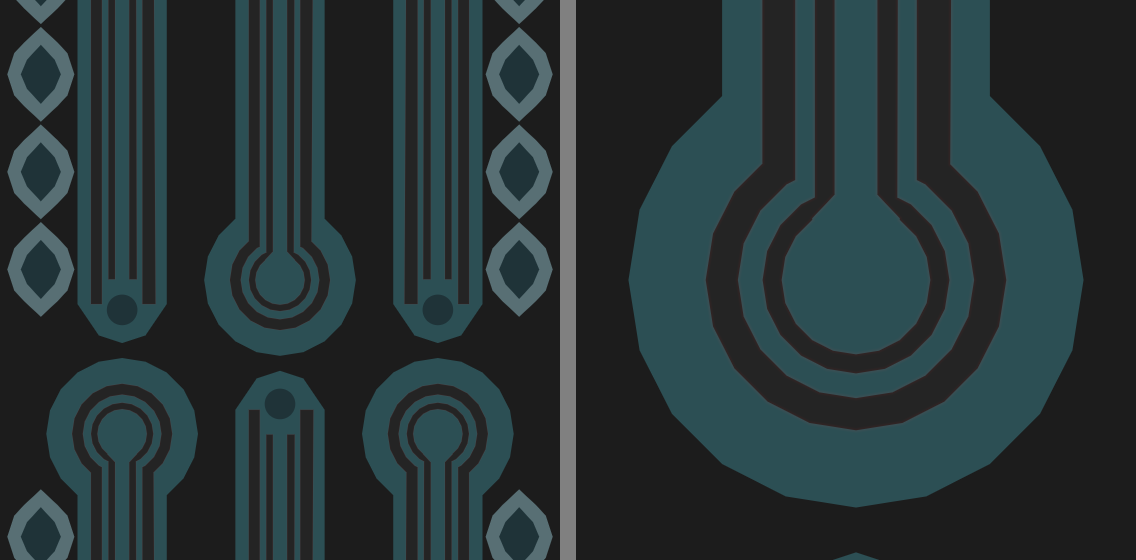
Left: the whole. Right: its middle third, enlarged.
Write a WebGL 1 fragment shader that draws this pattern.

```glsl
precision highp float;
// Interlocking teal keyhole columns with inlaid dark lines, flanked by chains of faceted lozenges.

uniform vec2 u_resolution;

#define TILE 768.0            // design units across the canvas
#define COLUMN_GAP 216.5      // spacing of the columns
#define CHAIN_X 328.0         // lozenge chains, from the centre
#define CHAIN_STEP 133.8      // spacing of the lozenges
#define STEM_TOP 590.0        // keyhole centre to base of the cap
#define RIM_WARMTH 0.05       // red tint along the inlaid lines
#define GROUND vec3(0.11, 0.11, 0.11)
#define INLAY vec3(0.14, 0.14, 0.14)
#define TEAL vec3(0.173, 0.310, 0.330)
#define PALE vec3(0.345, 0.435, 0.455)
#define DEEP vec3(0.120, 0.200, 0.220)

const float SECTOR = 0.314159; // one side of a 20-sided polygon

float fill(float d) {
  return clamp(0.5 - d * u_resolution.y / TILE, 0.0, 1.0);
}

// Signed distance to the line a-b, positive on its left
float edge(vec2 p, vec2 a, vec2 b) {
  vec2 d = normalize(b - a);
  return dot(p - a, vec2(-d.y, d.x));
}

float polygon20(vec2 p, float radius) {
  float a = mod(atan(p.x, p.y), SECTOR) - 0.5 * SECTOR;
  return length(p) * cos(a) - radius * cos(0.5 * SECTOR);
}

// Round head at the origin with a stem rising to top
float keyhole(vec2 p, float radius, float halfWidth, float top) {
  float stem = max(abs(p.x) - halfWidth, max(-p.y, p.y - top));
  return min(polygon20(p, radius), stem);
}

// Stem with a faceted cap, joined to the large head
float columnBody(vec2 p) {
  vec2 q = vec2(abs(p.x), p.y - STEM_TOP);
  float cap = max(edge(q, vec2(0.0, 53.5), vec2(32.0, 43.0)),
                  edge(q, vec2(32.0, 43.0), vec2(61.2, 0.0)));
  float stem = max(max(q.x - 61.2, -p.y), cap);
  return min(polygon20(p, 104.0), stem);
}

// Two nested dark lines; the lines on one side widen toward the cap
float columnInlay(vec2 p) {
  float flare = step(0.0, p.x) * clamp(p.y / STEM_TOP, 0.0, 1.0);
  float outer = max(keyhole(p, 68.7, 42.8 + 3.0 * flare, STEM_TOP),
                    -keyhole(p, 54.0, 27.8, TILE));
  vec2 q = vec2(abs(p.x), p.y);
  float funnel = max(edge(q, vec2(9.8, 39.0), vec2(24.0, 24.0)),
                     max(q.x - 20.0, -q.y));
  float core = min(keyhole(p, 34.0, 9.8, TILE), funnel);
  float inner = max(keyhole(p, 42.7, 18.8 + 1.4 * flare, STEM_TOP - 34.0), -core);
  return min(outer, inner);
}

vec3 drawColumn(vec3 color, vec2 p) {
  p.y = mod(p.y + 110.0, TILE) - 110.0;
  float inlay = columnInlay(p);
  float rim = 1.0 - smoothstep(0.0, 1.6, abs(inlay));
  vec3 face = mix(TEAL, INLAY, fill(inlay));
  face.r += RIM_WARMTH * rim;
  face = mix(face, DEEP, fill(length(p - vec2(0.0, STEM_TOP + 8.0)) - 21.0));
  return mix(color, face, fill(columnBody(p)));
}

float outerLozenge(vec2 p) {
  p = abs(p);
  float upper = max(edge(p, vec2(0.0, 65.0), vec2(23.0, 43.5)),
                    edge(p, vec2(23.0, 43.5), vec2(36.5, 29.0)));
  return max(upper, edge(p, vec2(36.5, 29.0), vec2(46.0, 0.0)));
}

float innerLozenge(vec2 p) {
  p = abs(p);
  return max(edge(p, vec2(0.0, 40.5), vec2(19.0, 20.0)),
             edge(p, vec2(19.0, 20.0), vec2(27.5, 0.0)));
}

// Chain of four lozenges, wrapping over the top of the tile
vec3 drawChain(vec3 color, vec2 p) {
  p.y = mod(p.y + 67.0, TILE) - 67.0;
  p.y -= CHAIN_STEP * clamp(floor(p.y / CHAIN_STEP + 0.5), 0.0, 3.0);
  color = mix(color, PALE, fill(outerLozenge(p)));
  return mix(color, DEEP, fill(innerLozenge(p)));
}

void main() {
  vec2 p = (gl_FragCoord.xy - 0.5 * u_resolution) * TILE / u_resolution.y;
  float side = abs(p.x);

  // The outer columns mirror each other and run opposite to the middle one
  vec3 color = drawColumn(GROUND, p);
  color = drawColumn(color, vec2(COLUMN_GAP - side, -211.0 - p.y));
  color = drawChain(color, vec2(side - CHAIN_X, p.y - 14.5));

  gl_FragColor = vec4(color, 1.0);
}
```
